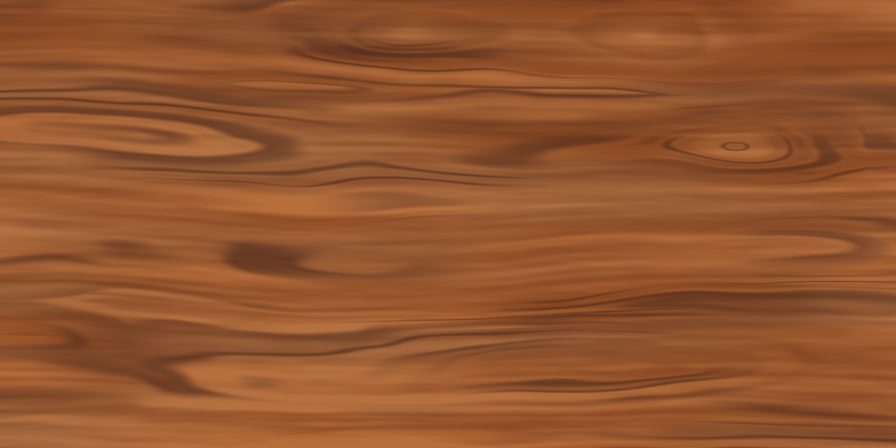
Give the GLSL for this texture, as a Shadertoy shader.

```glsl
const vec3 DARK_BROWN  = vec3(0.40, 0.205, 0.115);
const vec3 WARM_BROWN  = vec3(0.56, 0.312, 0.162);
const vec3 HONEY       = vec3(0.71, 0.44, 0.25);
const vec3 VEIN_BROWN  = vec3(0.29, 0.155, 0.105);
const vec3 DULL_SHIFT  = vec3(-0.01, 0.012, 0.022);

const float ROW_SPACING  = 0.253;  // distance between rows of eyes
const float ROW_OFFSET   = 0.18;
const float EYE_RATE     = 1.6;    // eyes along the grain
const float MAX_DEPTH    = 0.78;   // keeps the field rising across a row
const float RING_DENSITY = 66.0;
const float RING_WOBBLE  = 5.0;
const float WAVE_HEIGHT  = 0.055;
const float VEIN_STRENGTH = 0.62;

float hash(vec2 p) {
    return fract(sin(dot(p, vec2(127.1, 311.7))) * 43758.5453);
}

float noise(vec2 p) {
    vec2 cell = floor(p);
    vec2 f = fract(p);
    f = f * f * (3.0 - 2.0 * f);
    float low  = mix(hash(cell), hash(cell + vec2(1.0, 0.0)), f.x);
    float high = mix(hash(cell + vec2(0.0, 1.0)), hash(cell + 1.0), f.x);
    return mix(low, high, f.y);
}

float fbm(vec2 p) {
    float sum = 0.0;
    float weight = 0.55;
    for (int i = 0; i < 3; i++) {
        sum += weight * noise(p);
        p = p * 2.1 + 13.7;
        weight *= 0.5;
    }
    return sum / 0.9625;
}

// Distance from the pith: x is the field, y runs 0 to 1 from row centre to edge
vec2 pithDistance(vec2 p) {
    float rowCoord = (p.y - ROW_OFFSET) / ROW_SPACING;
    float row = floor(rowCoord + 0.5);
    float across = 2.0 * abs(rowCoord - row);
    float depth = 2.0 * noise(vec2(p.x * EYE_RATE + row * 3.37, row * 7.0)) - 1.0;
    depth = clamp(depth, -MAX_DEPTH, MAX_DEPTH);
    float depth2 = depth * depth;
    float dist = sqrt(depth2 + across * across * (1.0 - depth2));
    return vec2(dist * 0.5 * ROW_SPACING, across);
}

// Thin ridges where the noise crosses its middle value
float vein(float n, float blur) {
    float ridge = 1.0 - abs(2.0 * n - 1.0);
    return smoothstep(0.66 - blur, 1.0, ridge);
}

void mainImage(out vec4 fragColor, in vec2 fragCoord) {
    vec2 p = fragCoord / iResolution.y;

    // Bend the grain gently
    vec2 grain = p;
    grain.y += WAVE_HEIGHT * (noise(p * vec2(1.3, 2.6) + 4.0) - 0.5);
    grain.y += 0.012 * (noise(p * vec2(4.5, 9.0) + 21.0) - 0.5);

    // Growth rings
    vec2 pith = pithDistance(grain);
    float straight = smoothstep(0.45, 0.95, pith.y);
    float ring = pith.x * RING_DENSITY;
    ring += RING_WOBBLE * fbm(grain * vec2(1.6, 9.0) + 31.0);
    float blur = clamp(0.4 * fwidth(ring), 0.0, 0.4);
    vec2 ringPos = vec2(ring, grain.x * 0.5 + grain.y * 3.0);
    float ringBand = noise(ringPos * vec2(0.55, 1.0) + 5.0);
    float ringFine = noise(ringPos * vec2(1.6, 1.0) + 47.0);

    // Long streaks, fine fibres and broad patches
    float streakNoise = noise(grain * vec2(1.2, 48.0) + 9.0);
    float streakFine  = noise(grain * vec2(2.5, 95.0) + 63.0);
    float fibre = noise(p * vec2(14.0, 125.0) + 80.0);
    float patches = fbm(grain * vec2(1.4, 7.0) + 17.0);
    float heart = 1.0 - smoothstep(0.0, 0.07, pith.x);

    float tone = 0.56;
    tone += 0.50 * (ringBand - 0.5) + 0.24 * (ringFine - 0.5);
    tone += mix(0.22, 0.46, straight) * (streakNoise - 0.5);
    tone += 0.26 * (streakFine - 0.5) + 0.13 * (fibre - 0.5);
    tone += 0.65 * (patches - 0.5) + 0.10 * heart;
    tone = clamp(tone, 0.0, 1.0);

    // Dark veins that fade in and out along the grain
    float ringVein = vein(noise(ringPos * vec2(0.8, 1.0) + 71.0), blur);
    ringVein *= smoothstep(0.30, 0.75, noise(grain * vec2(2.2, 16.0) + 90.0));
    float streakVein = vein(noise(grain * vec2(0.9, 42.0) + 55.0), 0.1);
    streakVein *= smoothstep(0.45, 0.85, noise(grain * vec2(1.7, 22.0) + 37.0));
    float veins = max(ringVein, streakVein * mix(0.25, 0.8, straight));

    // Colour
    vec3 color = mix(DARK_BROWN, WARM_BROWN, smoothstep(0.0, 0.5, tone * 0.9 + 0.05));
    color = mix(color, HONEY, clamp(2.0 * tone - 1.0, 0.0, 1.0));
    color += DULL_SHIFT * (2.0 * noise(grain * vec2(1.5, 13.0) + 28.0) - 1.0);
    color = mix(color, VEIN_BROWN, VEIN_STRENGTH * veins);
    fragColor = vec4(color, 1.0);
}
```
